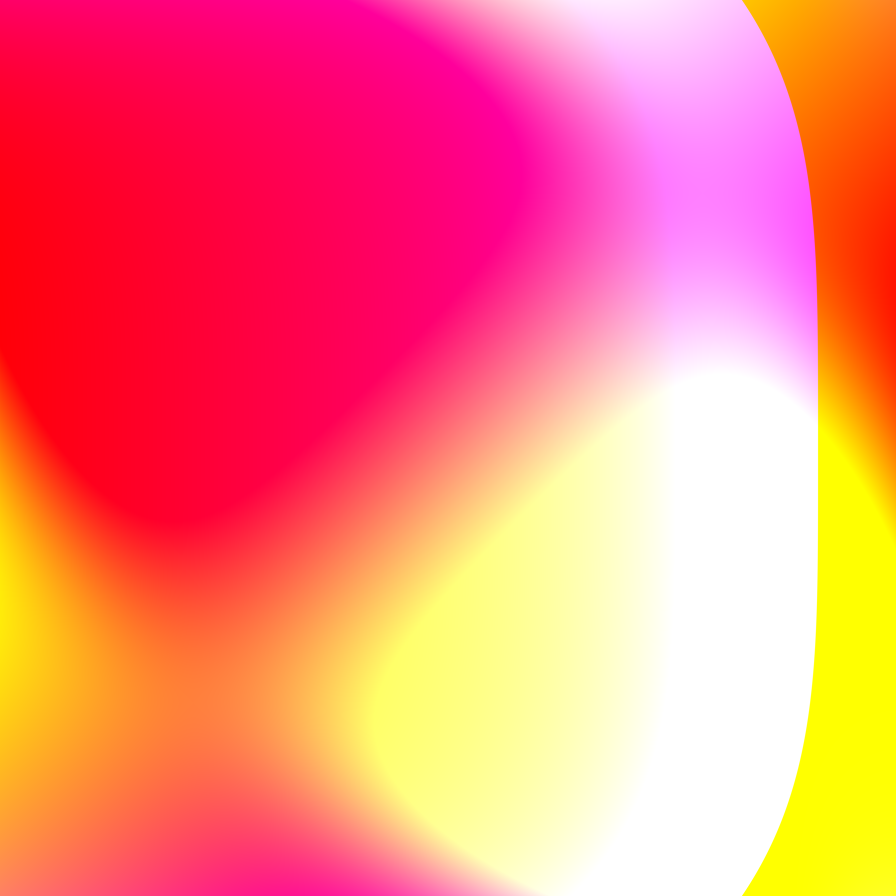
Write a Shadertoy shader that draws this background.

```glsl
// Soft neon gradient of red, pink, yellow and white with a curved cut on the right.

const float RED_LEVEL   = 1.0;
const float CUT_X       = 0.913;   // cut position at mid height
const float CUT_BEND    = 0.085;   // how far the cut leans in at top and bottom
const float BLUE_BASE   = 0.03;
const float BLUE_SLOPE  = 0.8;
const float BLUE_RISE   = 2.0;     // steep climb towards the cut
const float BLUE_RIM    = 0.3;     // extra blue at top and bottom
const float BLUE_CORNER = 0.14;    // faint blue in the right corners
const float GREEN_MID   = 0.5;
const float LOBE_BIAS   = 0.45;
const float LOBE_GAIN   = 1.25;
const float LOBE_STEEP  = 2.0;
const float LOBE_EDGE   = 0.2;
const float DIAGONAL_STRETCH = 0.5;

// Two opposed lobes, dark at upper left and bright at lower right.
float greenField(vec2 p) {
    float u = p.x;
    float w = -p.y;
    float uw = u * w;
    float ellipse = 1.0 - u * u - w * w + uw + DIAGONAL_STRETCH * uw * uw * uw;
    float lobe = LOBE_BIAS + LOBE_GAIN * tanh(LOBE_STEEP * (ellipse - LOBE_EDGE));
    return clamp(GREEN_MID + (u + w) * lobe, 0.0, 1.0);
}

// Blue climbs to the right, then drops at the curved cut.
float blueField(float x, float rim, float pixel) {
    float bent = x + CUT_BEND * rim;
    float rising = BLUE_BASE + BLUE_SLOPE * bent + BLUE_RISE * pow(bent, 6.0)
                 + BLUE_RIM * rim * (1.0 - x);
    float beyond = BLUE_CORNER * rim * rim * smoothstep(0.88, 1.0, x);
    float cut = smoothstep(-pixel, pixel, bent - CUT_X);
    return mix(clamp(rising, 0.0, 1.0), beyond, cut);
}

void mainImage(out vec4 fragColor, in vec2 fragCoord) {
    vec2 uv = fragCoord / iResolution.xy;
    vec2 p = uv * 2.0 - 1.0;
    float rim = p.y * p.y * p.y * p.y;

    float green = greenField(p);
    float blue = blueField(uv.x, rim, 0.75 / iResolution.x);
    fragColor = vec4(RED_LEVEL, green, blue, 1.0);
}
```
